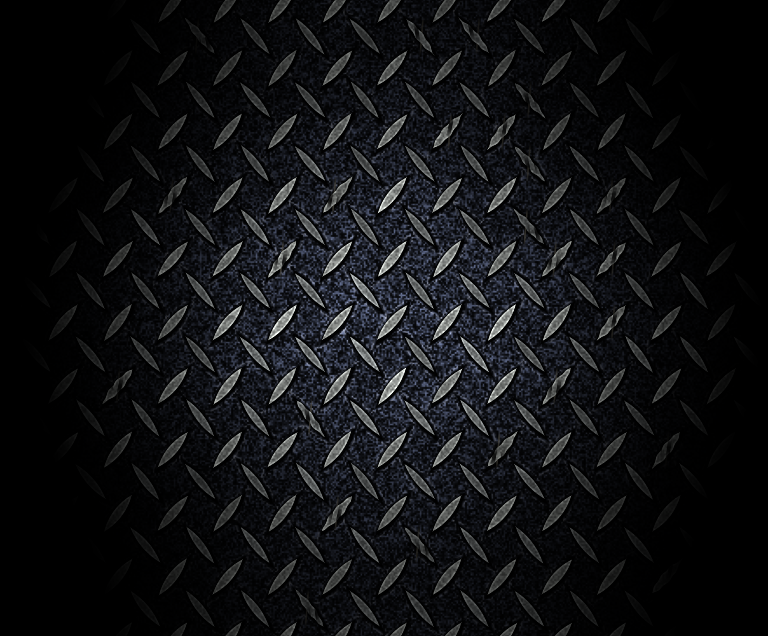
Give the GLSL for this texture, as a WebGL 1 fragment shader.

```glsl
precision highp float;
// Dark steel tread plate: crossed raised lozenges, worn and grainy, lit by a central pool of light.
uniform vec2 u_resolution;

const float PI = 3.14159265;
const vec2 REPEATS = vec2(14.0, 10.0);
const vec2 LATTICE_SHIFT = vec2(0.15, -0.07);
const vec2 LIGHT_CENTRE = vec2(0.51, 0.5);
const vec3 STEEL = vec3(0.135, 0.15, 0.195);
const vec3 BRIGHT_FACE = vec3(0.84, 0.86, 0.84);
const vec3 DULL_FACE = vec3(0.62, 0.64, 0.64);
const vec3 SCRATCH = vec3(0.40, 0.38, 0.33);

float hash(vec2 p) {
  vec3 q = fract(vec3(p.xyx) * 0.1031);
  q += dot(q, q.yzx + 33.33);
  return fract((q.x + q.y) * q.z);
}

// Value noise that wraps after a whole number of cells.
float wrapNoise(vec2 uv, vec2 cells) {
  vec2 p = uv * cells;
  vec2 i = floor(p);
  vec2 f = fract(p);
  f = f * f * (3.0 - 2.0 * f);
  vec2 a = mod(i, cells);
  vec2 b = mod(i + 1.0, cells);
  return mix(mix(hash(a), hash(vec2(b.x, a.y)), f.x),
             mix(hash(vec2(a.x, b.y)), hash(b), f.x), f.y);
}

// Signed distance to a pointed lens standing along y.
float lens(vec2 p, float halfLength, float halfWidth) {
  float radius = (halfLength * halfLength + halfWidth * halfWidth) / (2.0 * halfWidth);
  return length(vec2(abs(p.x) + radius - halfWidth, p.y)) - radius;
}

// Coordinates along a lozenge; lean is 1 for rising, -1 for falling.
vec2 leanFrame(vec2 p, float lean, float jitter) {
  p.x *= lean;
  float angle = 0.68 + jitter;
  float c = cos(angle);
  float s = sin(angle);
  return vec2(c * p.x - s * p.y, s * p.x + c * p.y);
}

// Pool of light, periodic in both directions.
float lightPool(vec2 uv) {
  float dx = fract(uv.x - LIGHT_CENTRE.x + 0.5) - 0.5;
  float dy = sin(PI * (uv.y - LIGHT_CENTRE.y));
  return 1.0 - smoothstep(0.05, 1.0, length(vec2(dx / 0.485, 0.64 * dy)));
}

// Lays one family of lozenges over the plate colour.
vec3 addLozenges(vec3 plate, vec2 uv, float lean, float light, float grain) {
  float pixel = 1.0 / u_resolution.y;
  vec2 cellSize = vec2(u_resolution.x / u_resolution.y, 1.0) / REPEATS;
  float rising = step(0.0, lean);
  vec2 grid = uv * REPEATS - LATTICE_SHIFT + 0.5 * rising;
  vec2 id = mod(floor(grid), REPEATS) + 40.0 * rising;
  vec2 p = (fract(grid) - 0.5) * cellSize;

  float tone = hash(id + 3.7);
  float worn = step(0.89, hash(id + 17.3));
  vec2 q = leanFrame(p, lean, 0.08 * (hash(id + 9.1) - 0.5));
  vec2 shadowPoint = leanFrame(p + vec2(-0.0010, 0.0014), lean, 0.0);
  float halfWidth = mix(0.0060, 0.0073, rising);
  float d = lens(q, 0.036, halfWidth) + worn * 0.0007 * sin(q.y * 300.0 + tone * 6.0);

  // Dark groove around the raised metal, with a thin glinting lip outside it.
  float shadow = lens(shadowPoint, 0.037, halfWidth);
  vec3 color = plate * mix(0.04, 1.0, smoothstep(0.0015, 0.0055, shadow));
  float lipOffset = (shadow - 0.0065) / 0.0013;
  float lip = exp(-lipOffset * lipOffset) * smoothstep(0.35, 0.75, grain);
  color += SCRATCH * light * lip * 0.45;

  // Hairline scratch beside worn lozenges.
  float lineX = p.x - 0.012 * (tone - 0.5) - 0.08 * p.y;
  float hairline = (1.0 - smoothstep(0.0005, 0.0005 + pixel, abs(lineX)))
                 * (1.0 - smoothstep(0.018, 0.032, abs(p.y)));
  color = mix(color, SCRATCH * light, worn * hairline * 0.7);

  // Polished face with a bright rim and one gouged patch where worn.
  float rim = smoothstep(-0.0036, -0.0012, d);
  float shade = (0.8 + 0.25 * tone) * (0.55 + 0.6 * grain) * (0.84 + 0.4 * rim);
  float patchY = (q.y - 0.03 * (tone - 0.5)) / 0.012;
  float gouge = exp(-patchY * patchY) * smoothstep(-0.2, 0.5, sin(q.y * 230.0 + q.x * 420.0));
  shade *= 1.0 - 0.85 * worn * gouge;
  vec3 face = mix(DULL_FACE, BRIGHT_FACE, rising) * shade * pow(light, 0.66);
  return mix(color, face, 1.0 - smoothstep(-0.5 * pixel, 0.5 * pixel, d));
}

void main() {
  vec2 uv = gl_FragCoord.xy / u_resolution;
  float light = lightPool(uv);

  // Fine pitted grain and broad mottling of the flat steel.
  float grain = 0.8 * wrapNoise(uv, vec2(440.0, 364.0))
              + 0.2 * wrapNoise(uv, vec2(150.0, 124.0));
  vec2 t = 2.0 * PI * uv;
  float mottle = sin(3.0 * t.x + 2.0 * sin(2.0 * t.y)) * sin(4.0 * t.y + sin(5.0 * t.x));
  float pitting = 0.12 + 3.6 * grain * grain;
  vec3 color = STEEL * pow(light, 1.25) * pitting * (1.0 + 0.12 * mottle);

  color = addLozenges(color, uv, -1.0, light, grain);
  color = addLozenges(color, uv, 1.0, light, grain);
  gl_FragColor = vec4(color, 1.0);
}
```
